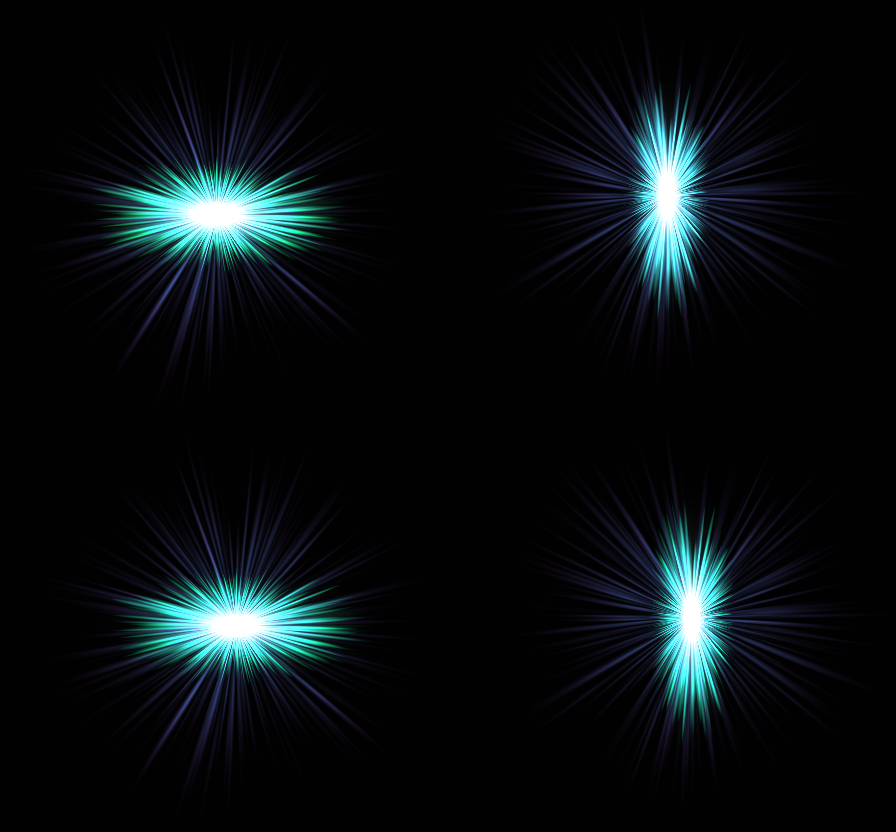
A Shadertoy shader for this background:

```glsl
// Four starbursts on black: two wide ones at left, two tall ones at right.
// Each is a sum of tapered polar streaks: long faint violet rays, shorter
// green-cyan feathers bounded by an ellipse, and a white-hot core.

const float TAU = 6.2831853;

vec2 hash2(vec2 p) {
    vec3 q = fract(vec3(p.xyx) * vec3(0.1031, 0.103, 0.0973));
    q += dot(q, q.yzx + 33.33);
    return fract((q.xx + q.yz) * q.zy);
}

// One ring of rays, each swelling at a random start and tapering to a point.
// Returns x = brightness, y = position along the ray.
vec2 rays(float angle, float radius, float count, float seed, float reach, float shortest, float sharpness) {
    float turn = fract(angle / TAU + seed * 0.1373) * count;
    vec2 rnd = hash2(vec2(floor(turn), seed * 7.31 + 2.0));
    vec2 rnd2 = hash2(vec2(floor(turn) + 91.0, seed * 3.17 + 5.0));
    float along = radius / (reach * mix(shortest, 1.12, rnd.x));
    float taper = clamp(1.0 - pow(along, sharpness), 0.0, 1.0);
    float halfWidth = 0.06 + 0.30 * taper;
    float across = abs(fract(turn) - 0.5 - (rnd.y - 0.5) * 0.28);
    float profile = 1.0 - smoothstep(0.0, halfWidth, across);
    float start = 0.45 * rnd2.y;
    float swell = mix(0.35, 1.0, smoothstep(start, start + 0.3, along));
    return vec2(profile * taper * swell * mix(0.15, 1.0, rnd2.x), along);
}

// axes: half-extent of the bright ellipse; tip: colour of the feather ends.
vec3 burst(vec2 p, vec2 axes, vec3 tip, float seed, float strength) {
    float radius = length(p);
    if (radius > 0.28) return vec3(0.0);
    float angle = atan(p.y, p.x);
    vec2 dir = p / max(radius, 1e-4);
    float reach = 1.0 / length(dir / axes);
    float tall = step(axes.x, axes.y);

    // Tall bursts are split into two prongs at the top.
    float notch = (angle - TAU * 0.25) / 0.06;
    reach *= 1.0 - 0.4 * tall * exp(-notch * notch);
    vec3 light = vec3(0.0);

    // Long faint rays, blue near the middle and plum at the ends.
    for (float i = 0.0; i < 5.0; i++) {
        vec2 ray = rays(angle, radius, 37.0 + i * 8.0, seed + i, 0.225, 0.3, 1.5);
        vec3 tint = mix(vec3(0.24, 0.30, 0.56), vec3(0.24, 0.09, 0.29),
                        smoothstep(0.35, 0.95, ray.y));
        light += tint * ray.x * 0.72;
    }

    // Feathers, green at the ends and cyan towards the core.
    for (float i = 0.0; i < 7.0; i++) {
        vec2 ray = rays(angle, radius, 37.0 + i * 8.0, seed + 20.0 + i, reach, 0.5, 4.0);
        vec3 tint = mix(vec3(0.26, 0.80, 0.92), tip, smoothstep(0.3, 0.85, ray.y));
        light += tint * ray.x * 1.05;
    }

    // White core with a soft cyan halo.
    float core = length(p / (axes * 0.25));
    light += vec3(1.2, 1.0, 1.0) * exp(-core * core);
    light += vec3(0.18, 0.28, 0.30) * exp(-core * core * 0.25);
    return light * strength;
}

void mainImage(out vec4 fragColor, in vec2 fragCoord) {
    vec2 p = fragCoord / iResolution.xy * vec2(1.0756, 1.0);
    vec2 wide = vec2(0.153, 0.066);
    vec2 tall = vec2(0.050, 0.148);

    vec3 color = vec3(0.003);
    color += burst(p - vec2(0.2605, 0.742), wide, vec3(0.07, 0.82, 0.48), 3.0, 1.0);
    color += burst(p - vec2(0.284, 0.248), wide, vec3(0.04, 0.76, 0.50), 3.0, 0.95);
    color += burst(p - vec2(0.801, 0.765), tall, vec3(0.18, 0.68, 0.66), 11.0, 1.0);
    color += burst(p - vec2(0.8305, 0.2577), tall, vec3(0.08, 0.74, 0.56), 11.0, 0.95);

    fragColor = vec4(clamp(color, 0.0, 1.0), 1.0);
}
```
